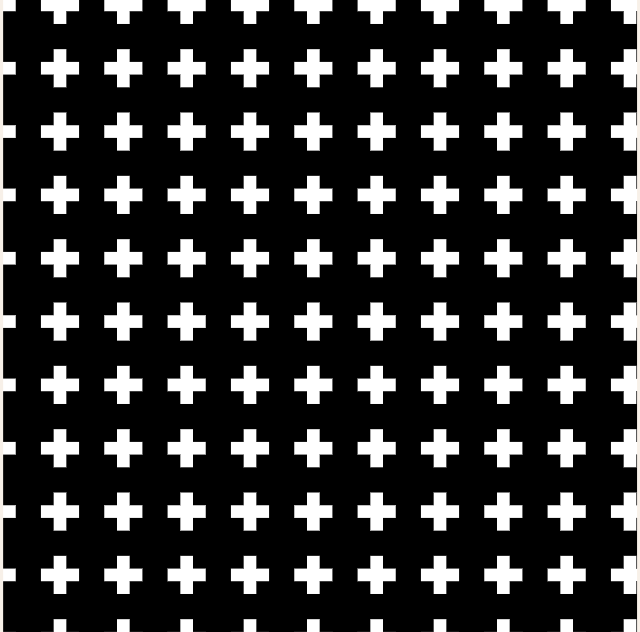
This pattern is drawn by a WebGL 2 fragment shader. Its source:

```glsl
#version 300 es
precision highp float;
// A square grid of white plus signs on black, with thin cream side margins.
// Each cell is folded about its centre, and the plus is the union of two
// box distances; all lengths are fractions of the canvas width.

#define PITCH 0.09896               // distance between plus centres
#define FIRST_CENTRE vec2(0.09375, 0.0892)
#define ARM_LENGTH 0.0298           // centre to arm tip
#define ARM_HALF_WIDTH 0.0099
#define LEFT_MARGIN 0.0049
#define RIGHT_MARGIN 0.0046
#define INK vec3(0.0)
#define PLUS_WHITE vec3(1.0)
#define MARGIN_CREAM vec3(0.97, 0.94, 0.91)

uniform vec2 u_resolution;
out vec4 fragColor;

float boxDistance(vec2 p, vec2 halfSize) {
    vec2 d = abs(p) - halfSize;
    return length(max(d, 0.0)) + min(max(d.x, d.y), 0.0);
}

float plusDistance(vec2 p) {
    vec2 bar = vec2(ARM_LENGTH, ARM_HALF_WIDTH);
    return min(boxDistance(p, bar), boxDistance(p, bar.yx));
}

// Coverage of a shape, softened over one pixel
float coverage(float dist, float pixel) {
    return clamp(0.5 - dist / pixel, 0.0, 1.0);
}

void main() {
    float pixel = 1.0 / u_resolution.x;
    vec2 p = gl_FragCoord.xy * pixel;

    // Repeating grid, centred on each plus
    vec2 cell = (fract((p - FIRST_CENTRE) / PITCH + 0.5) - 0.5) * PITCH;
    vec3 color = mix(INK, PLUS_WHITE, coverage(plusDistance(cell), pixel));

    // Side margins cover the cut-off columns
    float marginDistance = min(p.x - LEFT_MARGIN, 1.0 - RIGHT_MARGIN - p.x);
    color = mix(color, MARGIN_CREAM, coverage(marginDistance, pixel));

    fragColor = vec4(color, 1.0);
}
```
